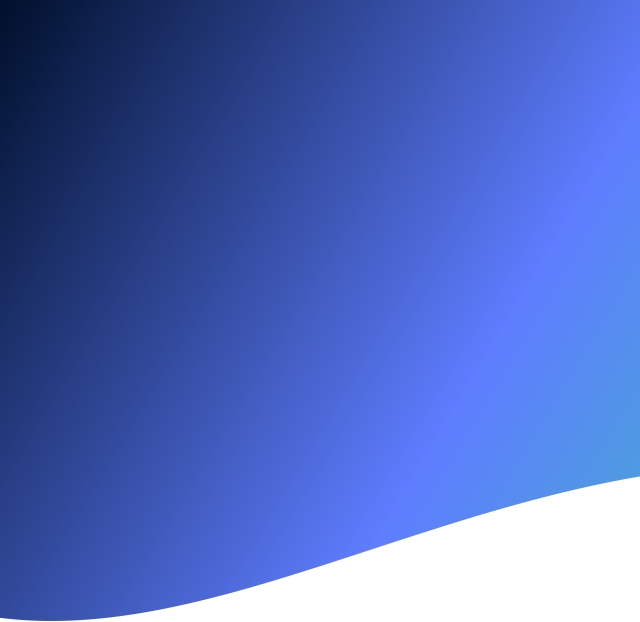
Write a Shadertoy shader that draws this background.

```glsl
// A diagonal navy-to-blue-to-sky gradient above a white swell.
// The gradient is two linear ramps that meet along a slanted bright ridge;
// the swell is the area below a quartic curve, with a smoothed edge.

#define NAVY  vec3(0.000, 0.060, 0.168)
#define BLUE  vec3(0.369, 0.490, 1.000)
#define SKY   vec3(0.306, 0.608, 0.882)
#define WHITE vec3(1.0)
#define RAMP_AXIS vec2(0.912, 0.534)  // reaches 1 at the bright ridge
#define SKY_SPAN  0.32                // ramp length from ridge to sky

// Height of the swell across the canvas, x from 0 to 1
float swellHeight(float x) {
    return 0.0067 + x * (-0.13 + x * (0.8865 + x * (-0.6488 + x * 0.1196)));
}

// Slope of the swell, used to keep its edge evenly sharp
float swellSlope(float x) {
    return -0.13 + x * (1.773 + x * (-1.9464 + x * 0.4784));
}

// Colour of the gradient, measured from the upper left corner
vec3 diagonalGradient(vec2 uv) {
    float ramp = dot(vec2(uv.x, 1.0 - uv.y), RAMP_AXIS);
    vec3 darkSide = mix(NAVY, BLUE, clamp(ramp, 0.0, 1.0));
    return mix(darkSide, SKY, clamp((ramp - 1.0) / SKY_SPAN, 0.0, 1.0));
}

void mainImage(out vec4 fragColor, in vec2 fragCoord) {
    vec2 uv = fragCoord / iResolution.xy;

    // Distance to the swell's edge, in pixels, for antialiasing
    float rise = (uv.y - swellHeight(uv.x)) * iResolution.y;
    float slope = swellSlope(uv.x) * iResolution.y / iResolution.x;
    float edgeDistance = rise / sqrt(1.0 + slope * slope);
    float aboveSwell = clamp(edgeDistance + 0.5, 0.0, 1.0);

    fragColor = vec4(mix(WHITE, diagonalGradient(uv), aboveSwell), 1.0);
}
```
